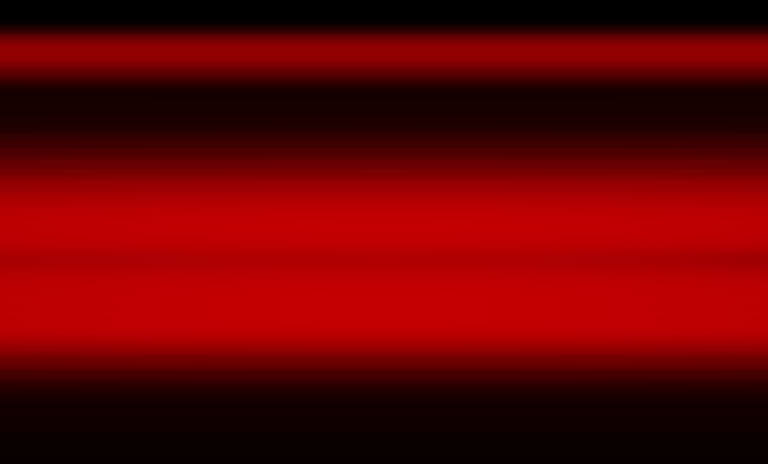
Write a Shadertoy shader that draws this background.

```glsl
// Horizontal bands of red light on black: a thin bar above a broad double ridge.
// Each band is a product of smooth ramps over the height; faint row streaks
// from 1D value noise and a slight side falloff give the light some texture.

const vec3 RED = vec3(1.0, 0.0, 0.012);
const float BAR_LEVEL = 0.57;      // thin upper bar
const float HAZE_LEVEL = 0.08;     // dim glow between bar and ridge
const float RIDGE_LEVEL = 0.765;   // broad main light
const float TAIL_LEVEL = 0.075;    // dim glow below the ridge
const float FLOOR_LEVEL = 0.03;    // darkest tone at the bottom
const float DIP_DEPTH = 0.075;     // darker seam inside the ridge
const float DIP_CENTER = 0.562;
const float DIP_WIDTH = 0.033;
const float SIDE_FALLOFF = 0.035;
const float STREAK_ROWS = 155.0;
const float STREAK_AMOUNT = 0.10;

float hash(float n) {
    n = fract(n * 0.1031);
    n *= n + 33.33;
    n *= n + n;
    return fract(n);
}

float rowNoise(float x) {
    float cell = floor(x);
    float blend = smoothstep(0.0, 1.0, x - cell);
    return mix(hash(cell), hash(cell + 1.0), blend);
}

// Rises over the first pair of depths and falls over the second.
float band(float depth, vec2 rise, vec2 fall) {
    return smoothstep(rise.x, rise.y, depth)
         * (1.0 - smoothstep(fall.x, fall.y, depth));
}

// Depth runs from 0 at the top to 1 at the bottom; side from -1 to 1.
float ridgeLight(float depth, float side) {
    float haze = HAZE_LEVEL * smoothstep(0.14, 0.20, depth)
               + 0.03 * smoothstep(0.20, 0.30, depth);
    float peak = RIDGE_LEVEL - HAZE_LEVEL - 0.03;
    float light = haze + peak * smoothstep(0.24, 0.48, depth);

    // The seam deepens toward both sides, most on the right.
    float offset = (depth - DIP_CENTER) / DIP_WIDTH;
    float sideDip = side * side * (0.4 + 0.25 * side);
    light -= DIP_DEPTH * (1.0 + sideDip) * exp(-offset * offset);

    light *= 1.0 - smoothstep(0.695, 0.87, depth);
    return light * (1.0 - SIDE_FALLOFF * side * side);
}

void mainImage(out vec4 fragColor, in vec2 fragCoord) {
    vec2 uv = fragCoord / iResolution.xy;
    float depth = 1.0 - uv.y;
    float side = 2.0 * uv.x - 1.0;

    // Light bands
    float light = ridgeLight(depth, side);
    light += BAR_LEVEL * band(depth, vec2(0.04, 0.105), vec2(0.12, 0.205));
    float tail = mix(TAIL_LEVEL, FLOOR_LEVEL, smoothstep(0.84, 1.0, depth));
    light += tail * smoothstep(0.76, 0.84, depth);

    // Row streaks, strongest on the slopes between dark and bright
    float slope = max(light * (RIDGE_LEVEL - light), 0.0) * 4.0;
    float streak = rowNoise(depth * STREAK_ROWS) - 0.5;
    light += STREAK_AMOUNT * slope * streak;

    fragColor = vec4(RED * clamp(light, 0.0, 1.0), 1.0);
}
```
